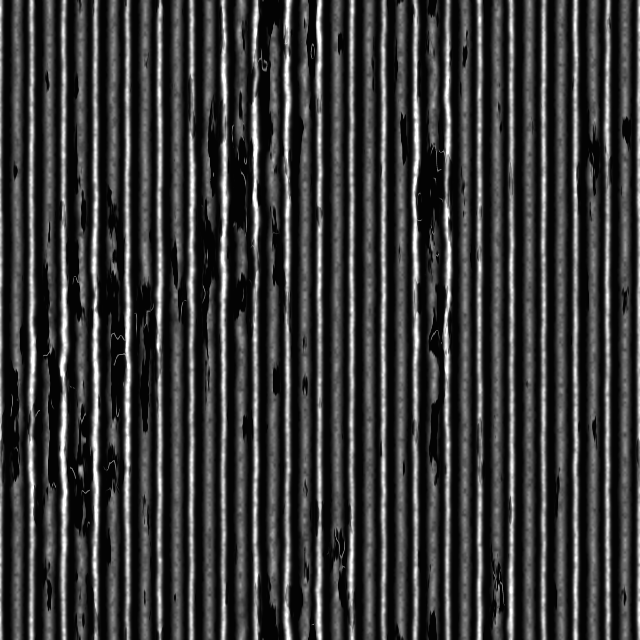
This texture map is drawn by a Shadertoy shader. Its source:

```glsl
// Worn corrugated relief: twenty vertical pairs of a soft grey ridge and a narrow
// bright crest on black, with grain, long chipped patches and thin cracks.
// Profiles are distance based; all noise is wrapped, so the tile is seamless.

const float REPEATS = 20.0;        // ridge and crest pairs across the tile
const float CREST_PHASE = -0.01;   // positions and widths in units of one pair
const float RIDGE_PHASE = 0.535;
const float CREST_WIDTH = 0.080;
const float RIDGE_WIDTH = 0.25;
const float CREST_TONE = 0.80;
const float RIDGE_TONE = 0.44;
const float BLACK_TONE = 0.01;
const float GRAIN = 0.95;          // strength of fine mottling
const float WOBBLE = 0.05;         // sideways drift of the lines
const int PATCHES = 14;            // chipped patches
const float CRACK_TONE = 0.45;
const float TAU = 6.2831853;

// Integer hash of a lattice cell, result in 0..1
float hash(ivec2 cell, int seed) {
    uint h = uint(cell.x) * 1597334677u ^ uint(cell.y) * 3812015801u;
    h ^= uint(seed) * 2654435769u;
    h = (h ^ (h >> 16)) * 2246822519u;
    h = (h ^ (h >> 13)) * 3266489917u;
    return float((h ^ (h >> 16)) >> 8) / 16777216.0;
}

// Value noise that repeats after "period" cells over the unit square
float wrapNoise(vec2 uv, vec2 period, int seed) {
    vec2 p = uv * period;
    vec2 f = fract(p);
    f = f * f * (3.0 - 2.0 * f);
    ivec2 a = ivec2(mod(floor(p), period));
    ivec2 b = ivec2(mod(floor(p) + 1.0, period));
    return mix(mix(hash(a, seed), hash(ivec2(b.x, a.y), seed), f.x),
               mix(hash(ivec2(a.x, b.y), seed), hash(b, seed), f.x), f.y);
}

float fbm(vec2 uv, vec2 period, int octaves, int seed) {
    float sum = 0.0, total = 0.0, amp = 0.5;
    for (int i = 0; i < octaves; i++) {
        sum += amp * wrapNoise(uv, period, seed + i);
        total += amp;
        amp *= 0.5;
        period *= 2.0;
    }
    return sum / total;
}

// Wear: 1 in the heart of a patch, 0 on its rim, negative outside
float wearField(vec2 uv) {
    float wear = -0.9;
    for (int i = 0; i < PATCHES; i++) {
        // Patches sit on ridges, dense to the left and sparser to the right
        float n = float(i);
        float column = n + floor(1.6 * max(0.0, n - 10.0) + 0.5);
        // Height drifts faster with each column; length swells in waves
        float height = fract(0.312 + column * (0.0154 + 0.00673 * column));
        float swell = (0.5 + 0.5 * cos(TAU * (column - 2.0) / 5.5)) * step(column, 14.0);
        vec2 halfSize = vec2(mix(0.38, 0.60, swell), mix(0.07, 0.30, swell));
        vec2 d = vec2(uv.x * REPEATS - column - RIDGE_PHASE, uv.y - height);
        d -= vec2(REPEATS, 1.0) * round(d / vec2(REPEATS, 1.0));
        wear = max(wear, 1.0 - length(d / halfSize));
    }
    return wear;
}

// Signed distance to the nearest line of a family, in units of one pair
float lineOffset(float x, float phase) {
    return fract(x - phase + 0.5) - 0.5;
}

void mainImage(out vec4 fragColor, in vec2 fragCoord) {
    vec2 uv = fragCoord / iResolution.xy;
    float wear = wearField(uv);
    float worn = smoothstep(-0.45, 0.15, wear);
    float grain = fbm(uv, vec2(128.0), 2, 11) - 0.5;

    // Ridge and crest profiles
    float drift = fbm(uv, vec2(40.0, 26.0), 3, 21) - 0.5;
    float x = uv.x * REPEATS + drift * WOBBLE * (1.0 + 2.0 * worn);
    float ridgeDist = abs(lineOffset(x, RIDGE_PHASE)) + grain * 0.07;
    float ridge = 1.0 - smoothstep(0.0, RIDGE_WIDTH, ridgeDist);
    float crestDist = lineOffset(x, CREST_PHASE) / (CREST_WIDTH * (1.0 + 0.15 * worn));
    float crest = exp(-crestDist * crestDist);

    // Surface tone with grain and slow changes along each line
    float slow = wrapNoise(uv, vec2(20.0, 7.0), 31) - 0.5;
    float crestTone = CREST_TONE * (1.0 + 0.15 * slow + 0.28 * worn);
    float tone = ridge * RIDGE_TONE * (1.0 + GRAIN * grain)
               + crest * crestTone * (1.0 + 0.6 * GRAIN * grain);

    // Chips: upright flakes broken away, mostly sparing the crests
    float streak = fbm(uv, vec2(84.0, 15.0), 4, 41);
    float chip = smoothstep(0.0, 0.14, wear * 0.3 - 0.14 + (streak - 0.5) * 1.8);
    float mottle = fbm(uv, vec2(110.0, 36.0), 3, 51);
    tone *= mix(1.0, 0.45 + 1.1 * mottle, worn * (1.0 - crest));
    tone *= 1.0 - chip * (1.0 - 0.65 * crest);

    // Cracks: fine broken contours inside the chipped areas
    float vein = fbm(uv, vec2(90.0, 24.0), 2, 61);
    float veinWidth = max(0.025, 0.8 * fwidth(vein));
    float crack = 1.0 - smoothstep(0.0, veinWidth, abs(vein - 0.5));
    crack *= smoothstep(0.48, 0.62, wrapNoise(uv, vec2(60.0, 30.0), 71));
    tone += crack * chip * smoothstep(0.05, 0.35, wear) * CRACK_TONE;

    fragColor = vec4(vec3(clamp(BLACK_TONE + tone, 0.0, 1.0)), 1.0);
}
```
